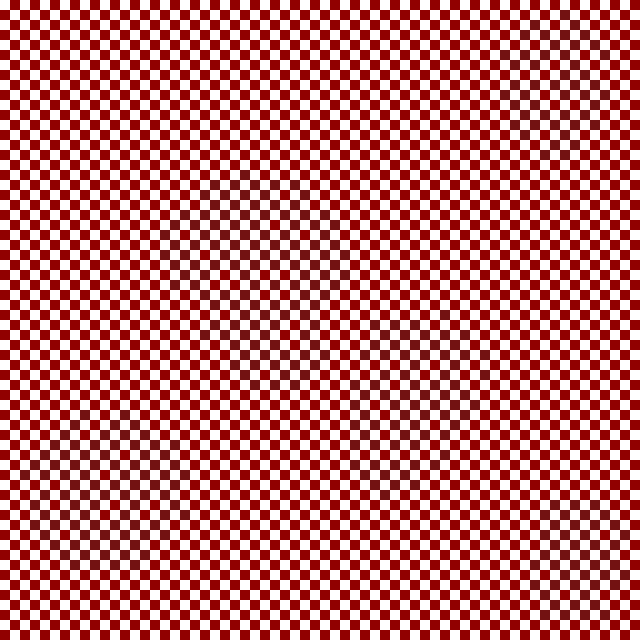
Write a three.js fragment shader that draws this pattern.

```glsl
varying vec2 vUv;

const float CELLS = 64.0;
const vec3 WHITE = vec3(1.0);
const vec3 RED = vec3(0.57, 0.0, 0.0);
const vec3 WORN_RED = vec3(0.45, 0.07, 0.07);
const float WORN_DENSITY = 0.79;

float hash(vec2 p) {
  vec3 q = fract(vec3(p.xyx) * vec3(0.1031, 0.1030, 0.0973));
  q += dot(q, q.yzx + 33.33);
  return fract((q.x + q.y) * q.z);
}

// Alternates between +1 and -1 per unit, with a smoothed crossing
float alternate(float x, float pixel) {
  float f = fract(x);
  float edge = min(f, 1.0 - f);
  float side = 1.0 - 2.0 * mod(floor(x), 2.0);
  return side * clamp(2.0 * edge / pixel, 0.0, 1.0);
}

float checker(vec2 p, vec2 pixel) {
  return 0.5 + 0.5 * alternate(p.x, pixel.x) * alternate(p.y, pixel.y);
}

// Soft ellipse that wraps around the tile
float patchMask(vec2 p, vec2 center, vec2 radius) {
  vec2 offset = fract(p - center + 0.5) - 0.5;
  return 1.0 - smoothstep(0.93, 1.07, length(offset / radius));
}

float wornArea(vec2 p) {
  float area = patchMask(p, vec2(0.868, 0.868), vec2(0.086, 0.120));
  area = max(area, patchMask(p, vec2(0.400, 0.610), vec2(0.146, 0.115)));
  area = max(area, patchMask(p, vec2(0.423, 0.492), vec2(0.100, 0.107)));
  area = max(area, patchMask(p, vec2(0.655, 0.414), vec2(0.111, 0.102)));
  area = max(area, patchMask(p, vec2(0.622, 0.310), vec2(0.085, 0.094)));
  area = max(area, patchMask(p, vec2(0.165, 0.229), vec2(0.128, 0.130)));
  return max(area, patchMask(p, vec2(0.901, 0.118), vec2(0.086, 0.098)));
}

void main() {
  vec2 grid = vUv * CELLS;
  vec2 cell = mod(floor(grid), CELLS);
  vec2 pixel = max(fwidth(grid), vec2(0.0001));

  // Each square is either fresh or worn throughout
  float density = WORN_DENSITY * wornArea((cell + 0.5) / CELLS);
  float worn = 1.0 - step(density, hash(cell + 7.0));
  vec3 square = mix(RED, WORN_RED, worn);

  gl_FragColor = vec4(mix(WHITE, square, checker(grid, pixel)), 1.0);
}
```
